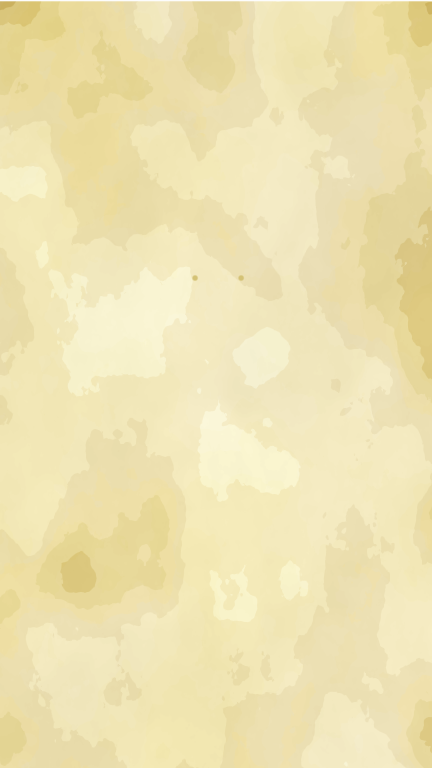
A Shadertoy shader for this texture:

```glsl
vec3 hash3(vec2 cell) {
    vec3 h = fract(cell.xyx * vec3(0.1031, 0.1030, 0.0973));
    h += dot(h, h.yxz + 33.33);
    return fract((h.xxy + h.yzz) * h.zyx);
}

// Cellular noise: random cell values blended by distance, centred on zero
float cellNoise(vec2 p) {
    vec2 cell = floor(p), local = fract(p);
    float total = 0.0, weights = 1e-6;
    for (int y = -1; y <= 1; y++)
    for (int x = -1; x <= 1; x++) {
        vec2 offset = vec2(x, y);
        vec3 h = hash3(cell + offset + 100.0);
        vec2 d = offset + h.xy - local;
        float w = exp(-6.0 * dot(d, d));
        total += w * h.z;
        weights += w;
    }
    return total / weights - 0.5;
}

float mottle(vec2 p, float gain) {
    float sum = 0.0, amplitude = 1.0;
    for (int i = 0; i < 6; i++) {
        sum += amplitude * cellNoise(p);
        p = mat2(1.99, 0.22, -0.22, 1.99) * p + 7.3;
        amplitude *= gain;
    }
    return sum;
}

// Soft elliptical patch
float patchAt(vec2 p, vec2 centre, vec2 radius) {
    vec2 d = (p - centre) / radius;
    return exp(-dot(d, d));
}

// Flat levels with antialiased borders
float posterize(float value, float levels) {
    float v = value * levels + 0.5;
    float soft = clamp(fwidth(v), 0.02, 1.0);
    return (floor(v) + smoothstep(1.0 - soft, 1.0, fract(v))) / levels;
}

vec3 addBand(vec3 below, vec3 above, float tone, float edge) {
    float soft = max(0.6 * fwidth(tone), 0.01);
    return mix(below, above, smoothstep(edge - soft, edge + soft, tone));
}

float broadLight(vec2 p, float width) {
    float pale = 1.5 * patchAt(p, vec2(0.19, 0.62), vec2(0.13, 0.17))
               + 1.1 * patchAt(p, vec2(0.24, 0.81), vec2(0.17, 0.06))
               + 1.3 * patchAt(p, vec2(0.20, 0.41), vec2(0.14, 0.07))
               + 0.9 * patchAt(p, vec2(0.40, 0.40), vec2(0.06, 0.07))
               + 1.5 * patchAt(p, vec2(0.345, 0.54), vec2(0.03, 0.04))
               + 1.3 * patchAt(p, vec2(0.20, 0.97), vec2(0.04, 0.07));
    float worn = 1.7 * patchAt(p, vec2(width, 0.97), vec2(0.17, 0.09))
               + 1.0 * patchAt(p, vec2(width, 0.72), vec2(0.07, 0.25))
               + 1.0 * patchAt(p, vec2(0.0, 0.62), vec2(0.05, 0.15))
               + 1.0 * patchAt(p, vec2(0.10, 0.25), vec2(0.07, 0.06))
               + 1.1 * patchAt(p, vec2(width, 0.06), vec2(0.08, 0.09))
               + 2.2 * patchAt(p, vec2(0.0, 1.0), vec2(0.07, 0.05));
    return pale - worn - 0.2;
}

void mainImage(out vec4 fragColor, in vec2 fragCoord) {
    vec2 p = fragCoord / iResolution.y;
    float width = iResolution.x / iResolution.y;
    vec2 grain = p * vec2(1.12, 0.88);

    // Ragged tonal patches
    float tone = broadLight(p, width) + 2.7 * mottle(grain * 6.0 + 3.7, 0.5);
    vec3 color = vec3(0.80, 0.70, 0.38);
    color = addBand(color, vec3(0.86, 0.78, 0.49), tone, -2.70);
    color = addBand(color, vec3(0.90, 0.84, 0.59), tone, -1.80);
    color = addBand(color, vec3(0.93, 0.87, 0.65), tone, -0.90);
    color = addBand(color, vec3(0.92, 0.87, 0.68), tone, -0.36);
    color = addBand(color, vec3(0.95, 0.91, 0.73), tone, 0.18);
    color = addBand(color, vec3(0.97, 0.95, 0.80), tone, 1.34);

    // Faint layers of warmth and shade
    float warmth = posterize(mottle(grain * 5.0 + 41.0, 0.5), 4.0);
    float shade = posterize(mottle(grain * 9.0 + 83.0, 0.55), 5.0);
    color += warmth * vec3(0.005, 0.012, 0.07) + shade * vec3(0.022, 0.024, 0.03);

    // Pair of small ochre spots
    vec2 spot = vec2(abs(p.x - 0.284) - 0.03, p.y - 0.638);
    float pixel = 1.0 / iResolution.y;
    float spots = 1.0 - smoothstep(-pixel, pixel, length(spot) - 0.0035);
    color = mix(color, vec3(0.83, 0.76, 0.46), spots);

    // Thin pale trim along the top
    color = mix(color, vec3(0.99), smoothstep(0.9975, 0.9990, p.y));
    fragColor = vec4(clamp(color, 0.0, 1.0), 1.0);
}
```
